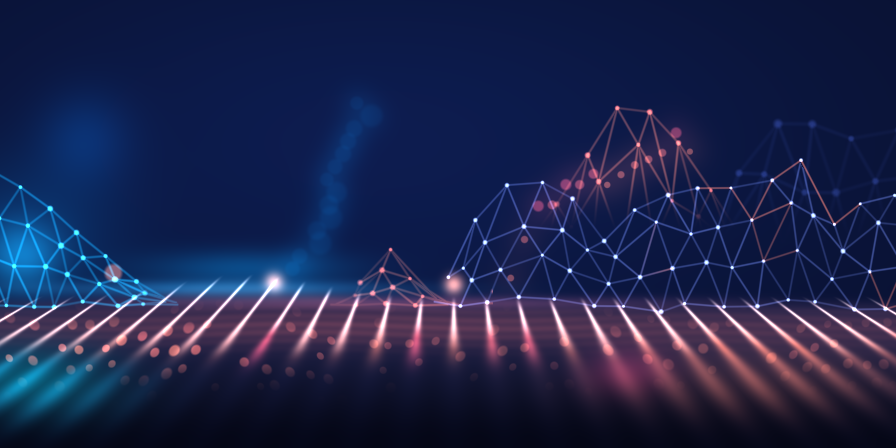
Give the GLSL for this background, as a Shadertoy shader.

```glsl
const float HORIZON = 0.32;

float hash(vec2 p) { return fract(sin(dot(p, vec2(127.1, 311.7))) * 43758.5453); }

float glow(vec2 p, vec2 center, vec2 size) {
    vec2 d = (p - center) / size;
    return exp(-dot(d, d));
}

float bump(float x, float center, float width) {
    float d = (x - center) / width;
    return exp(-d * d);
}

float disc(vec2 p, vec2 center, float radius) {
    return smoothstep(radius * 1.2, radius * 0.7, length(p - center));
}

float segment(vec2 p, vec2 a, vec2 b) {
    vec2 pa = p - a, ba = b - a;
    return length(pa - ba * clamp(dot(pa, ba) / max(dot(ba, ba), 1e-5), 0.0, 1.0));
}

// Mesh height above the horizon: 0 white hills, 1 cyan slope, 2 orange peaks, 3 far hills
float ridge(float x, int layer) {
    if (layer == 0) return 0.26 * smoothstep(0.94, 1.13, x) + 0.03 * bump(x, 1.2, 0.08)
        - 0.12 * bump(x, 1.36, 0.06) + 0.08 * bump(x, 1.77, 0.05) - 0.09 * bump(x, 1.88, 0.05);
    if (layer == 1) return 0.33 * smoothstep(0.44, -0.1, x);
    if (layer == 2) return max(0.135 * max(0.0, 1.0 - abs(x - 0.875) / 0.11),
                               0.5 * max(0.0, 1.0 - abs(x - 1.42) / 0.34));
    return 0.4 * smoothstep(1.45, 1.75, x) + 0.03 * sin(x * 19.0);
}

vec2 node(vec2 id, float spacing, int layer) {
    vec2 jitter = vec2(hash(id + 3.1), hash(id + 8.7)) - 0.5;
    float x = (id.x + 0.5 * mod(id.y, 2.0) + 0.45 * jitter.x) * spacing;
    float h = ridge(x, layer);
    return vec2(x, HORIZON + h * (id.y / 3.0 + 0.13 * jitter.y));
}

// Triangulated wire mesh: x = links, y = nodes, z = share of warm links
vec3 mesh(vec2 p, float spacing, int layer, float blur) {
    vec3 sum = vec3(0);
    float column = floor(p.x / spacing);
    for (float i = -2.0; i <= 2.0; i++)
    for (float j = 0.0; j <= 3.0; j++) {
        vec2 id = vec2(column + i, j);
        vec2 a = node(id, spacing, layer);
        float seen = smoothstep(0.015, 0.06, ridge(a.x, layer));
        if (seen <= 0.0) continue;
        float side = mod(j, 2.0) * 2.0 - 1.0;
        float d = segment(p, a, node(id + vec2(1, 0), spacing, layer));
        if (j < 3.0) {
            d = min(d, segment(p, a, node(id + vec2(0, 1), spacing, layer)));
            d = min(d, segment(p, a, node(id + vec2(side, 1), spacing, layer)));
        }
        float line = seen * smoothstep(0.004 * blur, 0.0, d) * (0.5 + 0.5 * hash(id + 1.7));
        sum.x = max(sum.x, line);
        sum.z = max(sum.z, line * step(0.72, hash(id + 5.3)));
        float size = (0.003 + 0.002 * hash(id)) * blur;
        sum.y = max(sum.y, seen * smoothstep(size * 1.6, size * 0.4, length(p - a)));
    }
    return sum;
}

void mainImage(out vec4 fragColor, in vec2 fragCoord) {
    vec2 p = fragCoord / iResolution.y;
    p.x *= 2.0 * iResolution.y / iResolution.x;
    vec3 orange = vec3(1.0, 0.48, 0.28), pink = vec3(0.95, 0.22, 0.38);
    vec3 cyan = vec3(0.06, 0.7, 0.9), ice = vec3(0.72, 0.8, 1.0);

    // Navy air
    vec3 col = mix(vec3(0.035, 0.065, 0.19), vec3(0.05, 0.11, 0.31), glow(p, vec2(0.85, 0.68), vec2(1.0, 0.45)));
    col += vec3(0.0, 0.11, 0.17) * glow(p, vec2(0.06, 0.48), vec2(0.2, 0.16));
    col += vec3(0.0, 0.09, 0.17) * glow(p, vec2(0.19, 0.69), vec2(0.1));

    // Soft blue column, then warm bokeh climbing the peak
    for (float i = 0.0; i < 14.0; i++) {
        float t = i / 13.0, r = hash(vec2(i, 2.0));
        vec2 c = vec2(0.67 + 0.15 * t + 0.05 * (r - 0.5), 0.4 + 0.37 * t);
        col += vec3(0.0, 0.1, 0.15) * (0.3 * disc(p, c, 0.015 + 0.012 * r) + 0.35 * glow(p, c, vec2(0.04)));
        c = vec2(1.14 + 0.4 * t, 0.4 + 0.29 * sqrt(t) + 0.06 * (r - 0.5));
        col += mix(orange, pink, r * 0.7) * (0.4 * disc(p, c, 0.007 + 0.006 * r) + 0.06 * glow(p, c, vec2(0.045)));
    }

    // Floor in perspective
    float ground = smoothstep(HORIZON + 0.02, HORIZON - 0.02, p.y - 0.05 * bump(p.x, 0.55, 0.22));
    vec3 floorCol = mix(vec3(0.02, 0.03, 0.1), vec3(0.1, 0.12, 0.27), smoothstep(0.0, 0.25, p.y));
    float u = (p.x - 1.013) / (0.88 - p.y) * 7.65;
    float lane = floor(u + 0.5), r = hash(vec2(lane, 4.0));
    float across = fract(u + 0.5) - 0.5;
    float near = smoothstep(0.31, 0.1, p.y);
    float stripe = bump(across, 0.0, mix(0.06, 0.32, near));
    float sheen = bump(p.y, 0.27, 0.045);
    float ripple = 0.6 + 0.4 * sin(p.y * 330.0 + 2.0 * sin(p.x * 7.0));
    vec3 warm = mix(orange, pink, smoothstep(0.5, 0.95, r) * 0.7);
    floorCol += vec3(0.38, 0.15, 0.1) * sheen * (0.55 + 0.2 * ripple) * (0.6 + 0.4 * bump(p.x, 0.85, 0.6));
    floorCol += warm * stripe * bump(p.y, 0.235, 0.04) * (0.25 + 0.45 * r);
    floorCol += vec3(1.0, 0.85, 0.8) * stripe * smoothstep(0.19 + 0.06 * r, 0.29, p.y);
    floorCol += orange * (0.3 + 0.7 * stripe) * glow(p, vec2(1.7, 0.17), vec2(0.33, 0.08)) * 0.5;
    floorCol += pink * glow(p, vec2(1.4, 0.17), vec2(0.09, 0.05)) * 0.3;
    floorCol = mix(floorCol, cyan * (0.6 + 0.4 * stripe), 0.85 * glow(p, vec2(0.06, 0.15), vec2(0.19, 0.075)));
    floorCol *= 1.0 - 0.15 * near * (1.0 - stripe);

    // Bokeh scattered over the floor
    vec2 cell = p / 0.046 + vec2(0.0, 0.6 * sin(p.x * 9.0));
    cell.x += 0.5 * mod(floor(cell.y), 2.0);
    vec2 id = floor(cell);
    vec2 offset = 0.35 * (vec2(hash(id), hash(id + 9.0)) - 0.5);
    float spot = disc(fract(cell) - 0.5, offset, 0.18 + 0.1 * hash(id + 4.0));
    float band = bump(p.y, 0.225, 0.055) * (0.4 + 0.6 * smoothstep(0.9, 0.4, p.x));
    floorCol += mix(orange, pink, 0.3 * hash(id + 6.0)) * spot * step(0.5, hash(id + 2.0)) * band * 0.6;
    col = mix(col, floorCol, ground);

    // Light along the horizon
    col += vec3(0.0, 0.2, 0.27) * glow(p, vec2(0.55, 0.4), vec2(0.22, 0.04));
    col += vec3(0.08, 0.28, 0.36) * glow(p, vec2(0.5, 0.355), vec2(0.38, 0.018));
    col += vec3(0.25, 0.12, 0.14) * glow(p, vec2(0.9, 0.325), vec2(0.6, 0.015));
    col += vec3(1.0, 0.6, 0.45) * (glow(p, vec2(0.612, 0.37), vec2(0.02)) + glow(p, vec2(1.013, 0.365), vec2(0.02)));
    col += orange * 0.5 * disc(p, vec2(0.253, 0.391), 0.02);

    // Wire meshes from far to near
    if (p.y > 0.28) {
        vec3 m = mesh(p, 0.085, 3, 1.9);
        col += vec3(0.1, 0.13, 0.26) * (0.25 * m.x + 0.8 * m.y) * smoothstep(0.45, 0.6, p.y) * step(1.4, p.x);
        m = mesh(p, 0.071, 2, 1.2);
        float shown = p.x < 1.1 ? 0.8 : smoothstep(0.48, 0.62, p.y);
        col += (orange * 0.4 * m.x + mix(orange, pink, 0.3) * m.y) * shown;
        m = mesh(p, 0.073, 0, 1.0);
        float warmth = smoothstep(1.4, 1.55, p.x);
        vec3 link = mix(vec3(0.2, 0.23, 0.36) * m.x, orange * 0.6 * m.z, warmth * step(0.01, m.z));
        col += link + ice * m.y;
        m = mesh(p, 0.066, 1, 1.2);
        col += cyan * 0.45 * m.x + vec3(0.3, 0.85, 0.95) * m.y;
        col += cyan * 0.45 * glow(p, vec2(0.05, 0.43), vec2(0.08, 0.07));
    }
    fragColor = vec4(clamp(col, 0.0, 1.0), 1.0);
}
```
